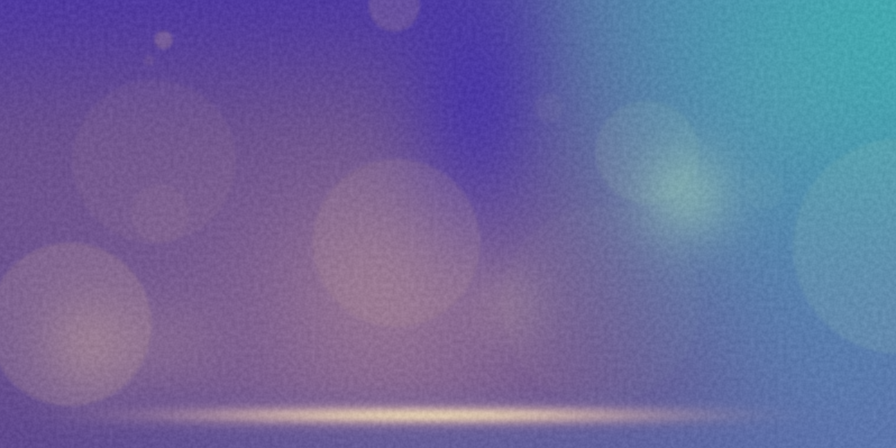
This background is drawn by a Shadertoy shader. Its source:

```glsl
const vec3 VIOLET = vec3(0.37, 0.28, 0.56);
const vec3 SLATE = vec3(0.36, 0.46, 0.68);
const vec3 TEAL = vec3(0.26, 0.67, 0.69);
const vec3 INDIGO = vec3(0.27, 0.19, 0.67);
const vec3 MAUVE = vec3(0.61, 0.47, 0.58);
const vec3 WARM_LIGHT = vec3(0.76, 0.64, 0.60);
const vec3 COOL_LIGHT = vec3(0.57, 0.75, 0.70);
const vec3 STREAK_EDGE = vec3(0.72, 0.55, 0.62);
const vec3 STREAK_CORE = vec3(0.90, 0.83, 0.69);

const vec2 STREAK_CENTER = vec2(0.95, 0.073);
const vec2 STREAK_SIZE = vec2(0.88, 0.023);
const float DISC_EDGE = 0.008;
const float GRAIN_SCALE = 95.0;
const float GRAIN_AMOUNT = 0.045;

// Each light: center x, center y, radius, opacity
const int DISC_COUNT = 12;
const vec4 DISCS[DISC_COUNT] = vec4[](
    vec4(0.344, 0.640, 0.182, 0.08),
    vec4(0.885, 0.458, 0.187, 0.16),
    vec4(0.156, 0.276, 0.182, 0.22),
    vec4(1.445, 0.660, 0.115, 0.16),
    vec4(2.010, 0.450, 0.240, 0.18),
    vec4(1.340, 0.320, 0.220, 0.05),
    vec4(0.365, 0.911, 0.020, 0.28),
    vec4(0.880, 0.987, 0.057, 0.20),
    vec4(0.333, 0.865, 0.011, 0.12),
    vec4(1.224, 0.760, 0.032, 0.08),
    vec4(1.706, 0.575, 0.042, 0.07),
    vec4(0.357, 0.523, 0.065, 0.07)
);

const int GLOW_COUNT = 6;
const vec4 GLOWS[GLOW_COUNT] = vec4[](
    vec4(0.200, 0.230, 0.120, 0.38),
    vec4(0.390, 0.230, 0.110, 0.16),
    vec4(0.850, 0.380, 0.180, 0.16),
    vec4(1.130, 0.320, 0.090, 0.20),
    vec4(1.530, 0.565, 0.110, 0.60),
    vec4(1.750, 0.780, 0.150, 0.06)
);

float gaussian(vec2 p, vec2 center, vec2 size) {
    vec2 q = (p - center) / size;
    return exp(-dot(q, q));
}

vec2 hashGradient(vec2 cell) {
    vec3 h = fract(cell.xyx * vec3(0.1031, 0.1030, 0.0973));
    h += dot(h, h.yzx + 33.33);
    float angle = 6.2832 * fract((h.x + h.y) * h.z);
    return vec2(cos(angle), sin(angle));
}

float gradientNoise(vec2 p) {
    vec2 i = floor(p);
    vec2 f = p - i;
    vec2 u = f * f * f * (f * (f * 6.0 - 15.0) + 10.0);
    vec2 e = vec2(0.0, 1.0);
    float a = dot(hashGradient(i), f);
    float b = dot(hashGradient(i + e.yx), f - e.yx);
    float c = dot(hashGradient(i + e.xy), f - e.xy);
    float d = dot(hashGradient(i + e.yy), f - e.yy);
    return mix(mix(a, b, u.x), mix(c, d, u.x), u.y);
}

vec3 backdrop(vec2 p) {
    vec3 color = mix(VIOLET, SLATE, smoothstep(1.2, 1.95, p.x + 0.35 * p.y));
    color = mix(color, TEAL, 0.95 * gaussian(p, vec2(2.05, 0.98), vec2(0.66, 0.55)));
    float topLeft = smoothstep(0.65, 1.05, p.y) * (1.0 - smoothstep(0.9, 1.35, p.x));
    color = mix(color, INDIGO, 0.7 * topLeft);
    color = mix(color, MAUVE, 0.72 * gaussian(p, vec2(0.86, 0.28), vec2(0.50, 0.42)));
    color = mix(color, MAUVE, 0.22 * gaussian(p, vec2(0.1, 0.5), vec2(0.5, 0.35)));
    color = mix(color, INDIGO, 0.75 * gaussian(p, vec2(1.06, 0.78), vec2(0.16, 0.28)));
    float ground = 1.0 - smoothstep(0.0, 0.16, p.y);
    return mix(color, mix(VIOLET, SLATE, 0.5 * p.x), 0.7 * ground);
}

void mainImage(out vec4 fragColor, in vec2 fragCoord) {
    vec2 uv = fragCoord / iResolution.xy;
    vec2 p = uv * vec2(2.0, 1.0);
    vec3 color = backdrop(p);
    vec3 light = mix(WARM_LIGHT, COOL_LIGHT, smoothstep(1.0, 1.5, p.x));

    // Soft glows
    for (int i = 0; i < GLOW_COUNT; i++) {
        vec4 glow = GLOWS[i];
        color = mix(color, light, glow.w * gaussian(p, glow.xy, vec2(glow.z)));
    }

    // Out-of-focus discs
    for (int i = 0; i < DISC_COUNT; i++) {
        vec4 disc = DISCS[i];
        float edge = length(p - disc.xy) - disc.z;
        float fill = 1.0 - smoothstep(-DISC_EDGE, DISC_EDGE, edge);
        color = mix(color, light, disc.w * fill);
    }

    // Tapered light streak
    vec2 s = (p - STREAK_CENTER) / STREAK_SIZE;
    float taper = 1.0 - smoothstep(0.15, 1.0, abs(s.x));
    float streak = exp(-s.y * s.y) * taper;
    float core = exp(-2.0 * s.y * s.y) * exp(-5.0 * s.x * s.x);
    color = mix(color, STREAK_EDGE, 0.75 * streak);
    color = mix(color, STREAK_CORE, 0.85 * core);

    // Film grain
    float grain = gradientNoise(p * GRAIN_SCALE) + 0.6 * gradientNoise(p * GRAIN_SCALE * 2.1 + 17.0);
    color += GRAIN_AMOUNT * grain;

    fragColor = vec4(clamp(color, 0.0, 1.0), 1.0);
}
```
